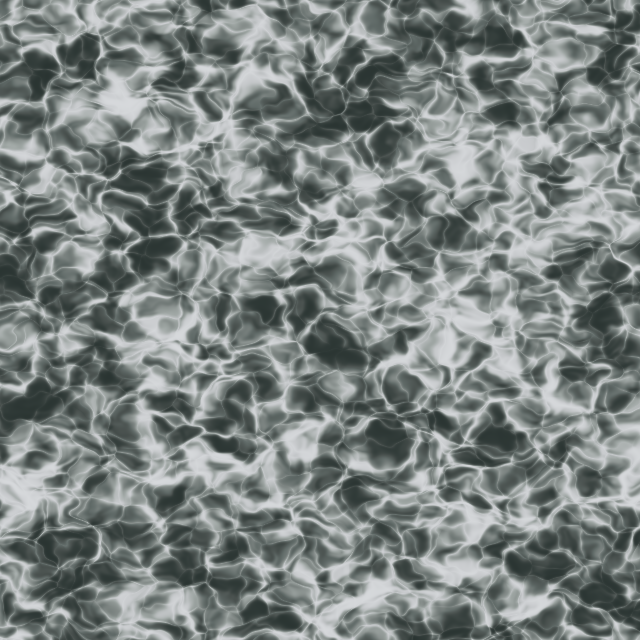
A Shadertoy shader for this texture:

```glsl
const float CLOUD_SCALE = 5.5;
const float LARGE_CELLS = 15.0;
const float SMALL_CELLS = 30.0;
const float MOTTLE_SCALE = 27.0;
const float GRAIN_SCALE = 66.0;
const float WARP_SCALE = 12.0;
const float WARP_AMOUNT = 0.032;
const vec2 FLATTEN = vec2(0.88, 1.12);     // slight horizontal grain
const vec2 STREAK_SCALE = vec2(4.0, 15.0);

const float CLOUD_WEIGHT = 1.15;
const float LARGE_WEIGHT = 1.0;
const float SMALL_WEIGHT = 0.65;
const float MOTTLE_WEIGHT = 0.85;
const float GRAIN_WEIGHT = 0.5;
const float CELL_TONE_WEIGHT = 0.5;
const float STREAK_WEIGHT = 0.5;
const float MEAN_VEIN = 0.44;
const float CONTRAST = 3.3;

// Stone colours from dark to light, placed by cumulative area
const int STOPS = 8;
const vec3 STONE[STOPS] = vec3[STOPS](
    vec3(0.16, 0.20, 0.19), vec3(0.19, 0.23, 0.22),
    vec3(0.29, 0.32, 0.31), vec3(0.38, 0.42, 0.41),
    vec3(0.49, 0.52, 0.51), vec3(0.62, 0.65, 0.64),
    vec3(0.78, 0.79, 0.80), vec3(0.84, 0.85, 0.86));
const float PLACE[STOPS] = float[STOPS](
    0.0, 0.04, 0.16, 0.335, 0.525, 0.72, 0.91, 1.0);

// Integer hash, two values in 0..1
vec2 hash2(vec2 cell) {
    uvec2 v = uvec2(ivec2(cell)) * 1664525u + 1013904223u;
    v.x += v.y * 1664525u;
    v.y += v.x * 1664525u;
    v ^= v >> 16u;
    v.x += v.y * 1664525u;
    v.y += v.x * 1664525u;
    v ^= v >> 16u;
    return vec2(v & 65535u) / 65535.0;
}

float cornerSlope(vec2 cell, vec2 offset) {
    float angle = 6.28318 * hash2(cell).x;
    return dot(vec2(cos(angle), sin(angle)), offset);
}

float gradientNoise(vec2 p) {
    vec2 i = floor(p), f = p - i;
    vec2 s = f * f * f * (f * (f * 6.0 - 15.0) + 10.0);
    vec2 e = vec2(1.0, 0.0);
    return mix(mix(cornerSlope(i, f), cornerSlope(i + e, f - e), s.x),
               mix(cornerSlope(i + e.yx, f - e.yx), cornerSlope(i + 1.0, f - 1.0), s.x), s.y);
}

float fbm(vec2 p, int octaves) {
    float sum = 0.0, amplitude = 1.0;
    for (int k = 0; k < octaves; k++) {
        sum += amplitude * gradientNoise(p);
        p = mat2(1.6, 1.2, -1.2, 1.6) * p + 17.3;
        amplitude *= 0.5;
    }
    return sum;
}

// x: gap to the cell border, y: random tone of the cell
vec2 cellular(vec2 p) {
    vec2 base = floor(p);
    float nearest = 8.0, second = 8.0, tone = 0.0;
    for (int y = -1; y <= 1; y++)
    for (int x = -1; x <= 1; x++) {
        vec2 cell = base + vec2(x, y);
        float d = distance(p, cell + hash2(cell));
        if (d < nearest) {
            second = nearest;
            nearest = d;
            tone = hash2(cell + 91.0).y;
        } else second = min(second, d);
    }
    return vec2(second - nearest, tone);
}

// Bright net between cells, with dark or grey interiors
float veinNet(vec2 p, float thinness) {
    vec2 cell = cellular(p);
    float vein = exp(-cell.x * thinness) - MEAN_VEIN;
    float interior = smoothstep(0.0, 0.3, cell.x) * (cell.y - 0.5);
    return vein + CELL_TONE_WEIGHT * interior;
}

vec3 stoneColour(float level) {
    vec3 colour = STONE[0];
    for (int k = 1; k < STOPS; k++)
        colour = mix(colour, STONE[k], clamp((level - PLACE[k - 1]) / (PLACE[k] - PLACE[k - 1]), 0.0, 1.0));
    return colour;
}

void mainImage(out vec4 fragColor, in vec2 fragCoord) {
    vec2 p = fragCoord / iResolution.y * FLATTEN;
    vec2 warp = vec2(fbm(p * WARP_SCALE + 3.7, 3), fbm(p * WARP_SCALE + 41.2, 3));
    vec2 q = p + WARP_AMOUNT * warp;

    // Veins swell and thin out across the slab
    float thinness = 4.4 + 7.0 * gradientNoise(p * 7.0 + 60.0);
    float tone = LARGE_WEIGHT * veinNet(q * LARGE_CELLS, thinness);
    tone += SMALL_WEIGHT * veinNet(q * SMALL_CELLS + 23.0, 4.2);

    // Clouds, mottling and fine grain
    tone += CLOUD_WEIGHT * fbm(q * CLOUD_SCALE + 9.0, 3);
    tone += MOTTLE_WEIGHT * fbm(q * MOTTLE_SCALE + 31.0, 2);
    tone += GRAIN_WEIGHT * gradientNoise(q * GRAIN_SCALE + 77.0);

    // Sparse horizontal streaks
    float ridge = 1.0 - smoothstep(0.0, 0.09, abs(gradientNoise(q * STREAK_SCALE + 5.0)));
    tone += STREAK_WEIGHT * ridge * smoothstep(0.0, 0.3, gradientNoise(p * 6.0 + 120.0));

    // Logistic curve spreads the tones evenly over the colours
    float level = 1.0 / (1.0 + exp(-CONTRAST * tone));
    fragColor = vec4(stoneColour(level), 1.0);
}
```
